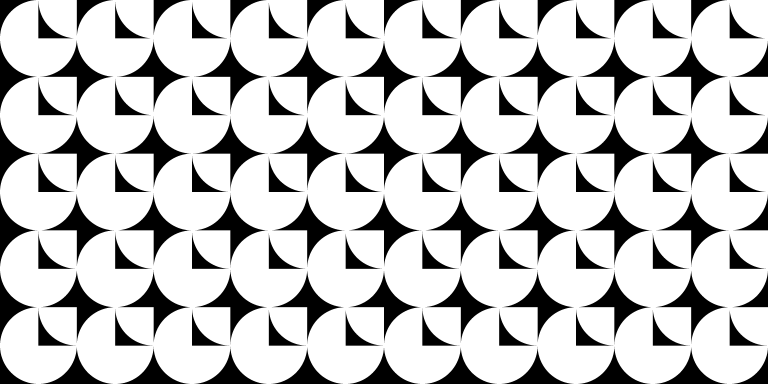
This pattern is drawn by a WebGL 1 fragment shader. Its source:

```glsl
precision highp float;
// Grid of white discs whose upper right quarter is flipped outwards, on black.

uniform vec2 u_resolution;

const vec2 REPEATS = vec2(10.0, 5.0);
const int SUBSAMPLES = 6;

// 1 inside the white shape, 0 outside; the cell spans -0.5 to 0.5.
float flippedDisc(vec2 cell) {
    // The upper right quarter is centred on the cell corner instead of the middle.
    float inQuarter = step(0.0, cell.x) * step(0.0, cell.y);
    vec2 centre = vec2(0.5) * inQuarter;
    return step(distance(cell, centre), 0.5);
}

void main() {
    // Average a grid of samples in each pixel to smooth curves and straight cuts.
    float coverage = 0.0;
    for (int j = 0; j < SUBSAMPLES; j++) {
        for (int i = 0; i < SUBSAMPLES; i++) {
            vec2 offset = (vec2(float(i), float(j)) + 0.5) / float(SUBSAMPLES) - 0.5;
            vec2 uv = (gl_FragCoord.xy + offset) / u_resolution;
            coverage += flippedDisc(fract(uv * REPEATS) - 0.5);
        }
    }
    coverage /= float(SUBSAMPLES * SUBSAMPLES);

    vec3 black = vec3(0.0);
    vec3 white = vec3(1.0);
    gl_FragColor = vec4(mix(black, white, coverage), 1.0);
}
```
